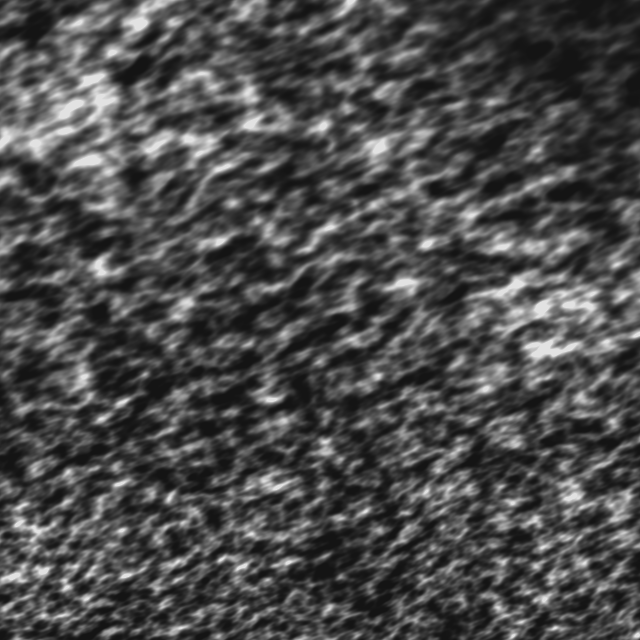
Write a three.js fragment shader that draws this texture.

```glsl
varying vec2 vUv;

const float GRAIN_ANGLE = 0.42;
const vec2 GRAIN_FREQ = vec2(9.0, 20.0);   // along and across the streaks
const vec2 OCTAVE_STEP = vec2(2.1, 2.0);
const float OCTAVE_FALLOFF = 0.6;
const float PEAK_BOTTOM = 1.75;            // dominant octave, finer at the bottom
const float PEAK_TOP = 1.0;
const float GRAIN_CONTRAST = 0.88;
const float NOISE_STD = 0.2;               // spread of the gradient noise
const float WARP_FREQ = 6.0;
const float WARP_AMOUNT = 0.012;
const vec2 PIT_FREQ = vec2(13.0, 23.0);
const float PIT_DEPTH = 1.1;
const float BROAD_FREQ = 4.5;
const float BROAD_AMOUNT = 1.3;
const vec2 SHADOW_EDGE = vec2(0.55, 1.0);
const vec2 SHADOW_NORMAL = vec2(0.53, 0.85);
const float SHADOW_DEPTH = 1.15;
const vec3 TONE_CURVE = vec3(0.26, 0.155, 0.033);
const float DARKEST = -2.1;
const float BRIGHTEST = 2.6;

vec2 hashGradient(vec2 cell) {
  vec3 h = fract(vec3(cell.xyx) * vec3(0.1031, 0.1030, 0.0973));
  h += dot(h, h.yzx + 33.33);
  float angle = 6.28318 * fract((h.x + h.y) * h.z);
  return vec2(cos(angle), sin(angle));
}

float gradientNoise(vec2 p) {
  vec2 i = floor(p);
  vec2 f = p - i;
  vec2 u = f * f * f * (f * (f * 6.0 - 15.0) + 10.0);
  vec2 e = vec2(1.0, 0.0);
  float a = dot(hashGradient(i), f);
  float b = dot(hashGradient(i + e.xy), f - e.xy);
  float c = dot(hashGradient(i + e.yx), f - e.yx);
  float d = dot(hashGradient(i + e.xx), f - e.xx);
  return mix(mix(a, b, u.x), mix(c, d, u.x), u.y);
}

vec2 rotate(vec2 p, float angle) {
  float c = cos(angle);
  float s = sin(angle);
  return vec2(c * p.x + s * p.y, c * p.y - s * p.x);
}

// Streaked octaves, normalised to unit spread
float grain(vec2 q, float height) {
  float peak = mix(PEAK_BOTTOM, PEAK_TOP, smoothstep(0.0, 0.75, height));
  float sum = 0.0;
  float energy = 0.0;
  vec2 freq = GRAIN_FREQ;
  for (int i = 0; i < 4; i++) {
    float offset = float(i) - peak;
    float weight = exp(-OCTAVE_FALLOFF * offset * offset);
    sum += weight * gradientNoise(q * freq + 37.0 * float(i) + 11.3);
    energy += weight * weight;
    freq *= OCTAVE_STEP;
  }
  return sum / (sqrt(energy) * NOISE_STD);
}

float softPatch(vec2 p, vec2 center, vec2 radius) {
  vec2 d = rotate(p - center, 0.3) / radius;
  return exp(-dot(d, d));
}

// Large areas of light and shade
float broadTone(vec2 p) {
  float tone = BROAD_AMOUNT * gradientNoise(p * BROAD_FREQ + 5.7);
  tone += 0.85 * softPatch(p, vec2(0.15, 0.8), vec2(0.42, 0.16));
  tone += 0.9 * softPatch(p, vec2(0.87, 0.5), vec2(0.25, 0.13));
  tone += 0.5 * softPatch(p, vec2(0.1, 0.1), vec2(0.18, 0.09));
  tone -= 0.5 * softPatch(p, vec2(0.3, 0.36), vec2(0.4, 0.11));
  tone -= 0.4 * softPatch(p, vec2(0.5, 0.08), vec2(0.25, 0.13));
  return tone;
}

void main() {
  vec2 p = vUv;
  vec2 warp = vec2(gradientNoise(p * WARP_FREQ + 21.0),
                   gradientNoise(p * WARP_FREQ + 63.0));
  vec2 q = rotate(p + WARP_AMOUNT * warp, GRAIN_ANGLE);

  // Shaded corner with a ragged edge
  float edge = dot(p - SHADOW_EDGE, SHADOW_NORMAL) + 0.1 * gradientNoise(q * 9.0);
  float shadow = smoothstep(-0.05, 0.1, edge);

  float pits = smoothstep(0.2, 0.42, gradientNoise(q * PIT_FREQ + 80.0));
  float level = broadTone(p) - PIT_DEPTH * pits - SHADOW_DEPTH * shadow;
  level += GRAIN_CONTRAST * grain(q, p.y) * mix(1.0, 0.6, shadow);
  level = clamp(level, DARKEST, BRIGHTEST);

  float gray = TONE_CURVE.x + level * (TONE_CURVE.y + level * TONE_CURVE.z);
  gl_FragColor = vec4(vec3(gray), 1.0);
}
```
